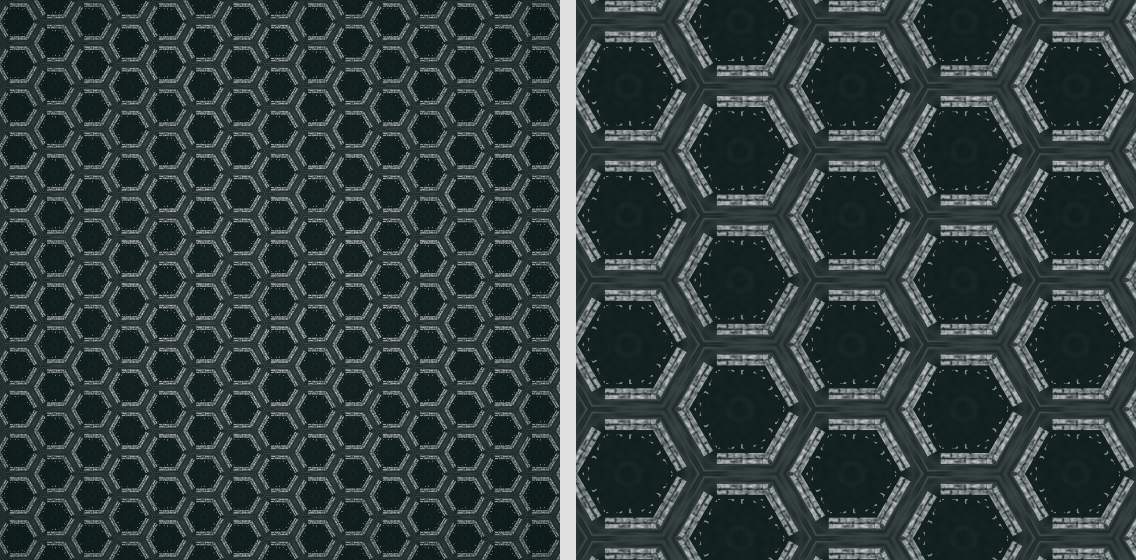
Left, the full canvas; right, a detail of the centre.
Reproduce this pattern procedurally as a WebGL 1 fragment shader.

```glsl
precision highp float;
// Dark teal honeycomb: mirrored cells framed by worn, grooved pale bars.

uniform vec2 u_resolution;

float hash(vec2 p) {
  return fract(sin(dot(p, vec2(127.1, 311.7))) * 43758.55);
}

vec2 gradient(vec2 cell) {
  float angle = 6.2832 * hash(cell);
  return vec2(cos(angle), sin(angle));
}

// Gradient noise, about -0.7 to 0.7
float noise(vec2 p) {
  vec2 i = floor(p), f = fract(p);
  vec2 u = f * f * f * (f * (f * 6.0 - 15.0) + 10.0);
  vec2 e = vec2(1.0, 0.0);
  float low = mix(dot(gradient(i), f), dot(gradient(i + e), f - e), u.x);
  float high = mix(dot(gradient(i + e.yx), f - e.yx),
                   dot(gradient(i + 1.0), f - 1.0), u.x);
  return mix(low, high, u.y);
}

// Offset from the nearest centre of flat-topped hexagons of height 1
vec2 hexOffset(vec2 p) {
  vec2 period = vec2(1.7320508, 1.0);
  vec2 a = mod(p, period) - 0.5 * period;
  vec2 b = mod(p - 0.5 * period, period) - 0.5 * period;
  return dot(a, a) < dot(b, b) ? a : b;
}

// Mirrors all six sectors onto the top one
vec2 foldToTop(vec2 p) {
  p.y = abs(p.y);
  vec2 rightMirror = vec2(0.8660254, -0.5);
  p -= 2.0 * max(dot(p, rightMirror), 0.0) * rightMirror;
  vec2 leftMirror = vec2(-0.8660254, -0.5);
  return p - 2.0 * max(dot(p, leftMirror), 0.0) * leftMirror;
}

float boxDistance(vec2 p, vec2 halfSize) {
  vec2 d = abs(p) - halfSize;
  return length(max(d, 0.0)) + min(max(d.x, d.y), 0.0);
}

float fill(float dist, float blur) {
  return 1.0 - smoothstep(-blur, blur, dist);
}

void main() {
  float side = min(u_resolution.x, u_resolution.y);
  vec2 canvas = (gl_FragCoord.xy - 0.5 * u_resolution) / side;
  float blur = 0.6 * 13.0 / side;

  // Thirteen rows, with a cell edge across the middle
  vec2 p = canvas * 13.0 + vec2(0.034, 0.5);
  vec2 local = hexOffset(p);
  vec2 cell = floor((p - local) * vec2(1.1547, 2.0) + 0.5);
  vec2 q = foldToTop(local);

  // Dark cell floor with a faint round mark
  float r = length(local);
  float shade = 0.122 + 0.014 * noise(local * 17.0);
  shade += 0.02 * fill(abs(r - 0.085) - 0.02, 0.02);

  // Streaked channel between neighbouring cells
  float channel = smoothstep(0.33, 0.43, q.y);
  float streak = noise(q * vec2(5.0, 48.0) + 7.0);
  shade += channel * (0.08 + 0.10 * streak);
  shade += 0.05 * fill(abs(q.y - 0.475) - 0.006, blur);

  // Small flecks just inside the frame
  float fleckBand = fill(abs(q.y - 0.287) - 0.018, blur);
  float fleck = smoothstep(0.22, 0.42, noise(q * vec2(31.0, 38.0) + 3.0));
  shade += 0.38 * fleckBand * fleck;

  // Pale bar, set towards one corner and mitred by the fold
  float bar = fill(boxDistance(q - vec2(0.03, 0.381), vec2(0.207, 0.042)), blur);
  float grain = noise(q * vec2(24.0, 46.0) + 11.0);
  float wear = noise(p * 3.1) * 0.05 + 0.04 * (hash(cell) - 0.5);
  float pale = 0.53 + 0.34 * grain + wear;
  pale += 0.10 * fill(abs(q.y - 0.407) - 0.009, blur);
  float groove = fill(abs(q.y - 0.382) - 0.006, blur);
  float chips = smoothstep(0.12, 0.4, noise(q * vec2(37.0, 28.0) + 19.0));
  pale -= 0.23 * groove + 0.22 * chips;
  shade = mix(shade, clamp(pale, 0.2, 0.78), bar);

  // Dark stud where bars meet
  float stud = fill(length(q - vec2(0.235, 0.407)) - 0.018, blur);
  shade = mix(shade, 0.11, 0.7 * stud);

  // Gentle darkening towards the corners
  shade *= 1.04 - 0.42 * dot(canvas, canvas);
  float tint = 0.058 * (1.0 - shade);
  gl_FragColor = vec4(max(vec3(shade - tint, shade, shade), 0.0), 1.0);
}
```
